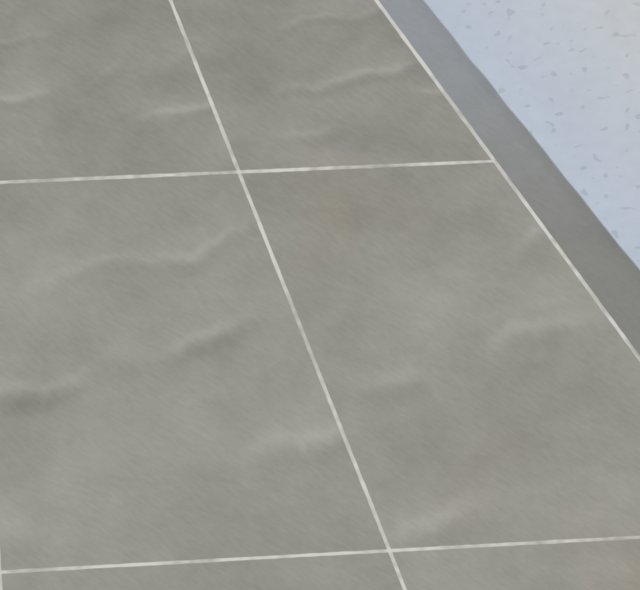
Write a Shadertoy shader that draws this texture.

```glsl
vec2 hash2(vec2 p) {
    p = vec2(dot(p, vec2(127.1, 311.7)), dot(p, vec2(269.5, 183.3)));
    return fract(sin(p) * 43758.5) * 2.0 - 1.0;
}

float gradientNoise(vec2 p) {
    vec2 i = floor(p), f = fract(p);
    vec2 w = f * f * f * (f * (f * 6.0 - 15.0) + 10.0);
    float a = dot(hash2(i), f);
    float b = dot(hash2(i + vec2(1, 0)), f - vec2(1, 0));
    float c = dot(hash2(i + vec2(0, 1)), f - vec2(0, 1));
    float d = dot(hash2(i + 1.0), f - 1.0);
    return mix(mix(a, b, w.x), mix(c, d, w.x), w.y);
}

float fbm(vec2 p) {
    float sum = 0.0, amplitude = 0.6;
    for (int i = 0; i < 5; i++) {
        sum += amplitude * gradientNoise(p);
        p = mat2(1.6, 1.2, -1.2, 1.6) * p + 3.7;
        amplitude *= 0.5;
    }
    return sum;
}

// Broken streaks rising to the right, pale above and dark below
float veins(vec2 tile, vec2 id) {
    float tone = 0.0;
    for (int i = 0; i < 3; i++) {
        vec2 seed = hash2(id * 3.1 + float(i) * 7.3 + 2.0);
        float wave = 0.16 * fbm(vec2(tile.x * 2.2, 0.5) + seed * 19.0);
        float height = 0.33 + 0.25 * float(i) + 0.05 * seed.x - 0.2 * (tile.x - 0.5) + wave;
        float d = tile.y - height + 0.03 * fbm(tile * 9.0 + seed * 5.0);
        float along = smoothstep(-0.15, 0.3, gradientNoise(vec2(tile.x * 2.5, tile.y) + seed * 31.0));
        float pale = exp(-pow(d / 0.018, 2.0)) + 0.45 * exp(-pow((d + 0.03) / 0.05, 2.0));
        float dark = exp(-pow((d - 0.04) / 0.025, 2.0));
        tone += along * (0.042 * pale - 0.045 * dark * (0.6 + 0.4 * seed.y));
    }
    return tone;
}

float stroke(float d, float halfWidth, float blur) {
    return 1.0 - smoothstep(halfWidth - blur, halfWidth + blur, d);
}

void mainImage(out vec4 fragColor, in vec2 fragCoord) {
    vec2 p = fragCoord / iResolution.xy;
    vec2 q = vec2(p.x * 1.085, 1.0 - p.y);
    float blur = max(1.0 / iResolution.y, 0.0013);

    // Perspective floor coordinates; joints lie on whole numbers
    float u = (q.x + 0.123) / (q.y + 1.035);
    float depth = 1.0 / (q.y + q.x * (0.038 + 0.0184 * q.y) + 1.035);
    vec2 grid = vec2((u - 0.398) / 0.337, (0.744 - depth) / 0.2452);
    vec2 id = floor(grid), tile = fract(grid);

    // Stone: clouds, veins and slanted brushed grain
    float cloud = fbm(grid * vec2(2.2, 3.4) + id * 13.7);
    float mottle = fbm(q * vec2(13.0, 19.0) + id * 5.1);
    vec2 brushed = vec2(dot(q, vec2(0.85, 0.53)), dot(q, vec2(-0.53, 0.85)));
    float grain = gradientNoise(brushed * vec2(45.0, 150.0))
                + 0.6 * gradientNoise(brushed * vec2(110.0, 260.0));
    float tone = 0.075 * cloud + 0.04 * mottle + 0.022 * grain + veins(tile, id);
    tone += 0.025 * smoothstep(0.0, 0.6, q.y) - 0.02;
    vec3 color = vec3(0.58, 0.58, 0.55) + tone;
    float warmth = smoothstep(0.0, 0.4, fbm(q * 2.6 + 4.0) + 0.25 * (q.x - 0.5));
    color += vec3(0.008, -0.006, -0.014) * warmth;

    // Joints across the floor
    float wear = clamp(0.85 + 0.8 * gradientNoise(q * 9.0) + 0.5 * gradientNoise(q * 65.0), 0.35, 1.0);
    float wobble = 0.0012 * gradientNoise(q * 42.0);
    vec3 grout = vec3(0.81, 0.81, 0.78);
    float rowGap = abs(grid.y - round(grid.y)) * 0.2452 / (depth * depth);
    color = mix(color, grout, wear * stroke(rowGap + wobble, 0.0029, blur));

    // Plain border strip, bluer towards the far end
    float edge = (grid.x - 1.0) * 0.337 * (q.y + 1.035) / length(vec2(1.0, u));
    float wallEdge = (q.x - 0.7175 - 0.8 * q.y) / 1.28 + 0.003 * gradientNoise(q * 14.0);
    vec3 strip = mix(vec3(0.575, 0.59, 0.605), vec3(0.52, 0.52, 0.505), smoothstep(0.0, 0.5, q.y));
    strip += 0.015 * grain + 0.025 * mottle - 0.025 * smoothstep(-0.03, 0.0, wallEdge);
    color = mix(color, strip, smoothstep(-blur, blur, edge));

    // Joints running away, the last one beside the strip
    float line = min(round(grid.x), 1.0);
    float columnGap = abs(grid.x - line) * 0.337 * (q.y + 1.035) / length(vec2(1.0, u));
    color = mix(color, grout, wear * stroke(columnGap + wobble, 0.0032, blur));

    // Pale rough wall with shallow pits
    float rough = fbm(q * vec2(38.0, 48.0));
    vec3 wall = mix(vec3(0.72, 0.755, 0.805), vec3(0.755, 0.77, 0.78), smoothstep(0.02, 0.3, wallEdge));
    wall += 0.03 * rough + 0.03 * fbm(q * 5.0);
    wall -= 0.05 * smoothstep(0.22, 0.4, gradientNoise(q * vec2(55.0, 75.0) + 9.0));
    color = mix(color, wall, smoothstep(-1.5 * blur, 1.5 * blur, wallEdge));

    fragColor = vec4(color, 1.0);
}
```
